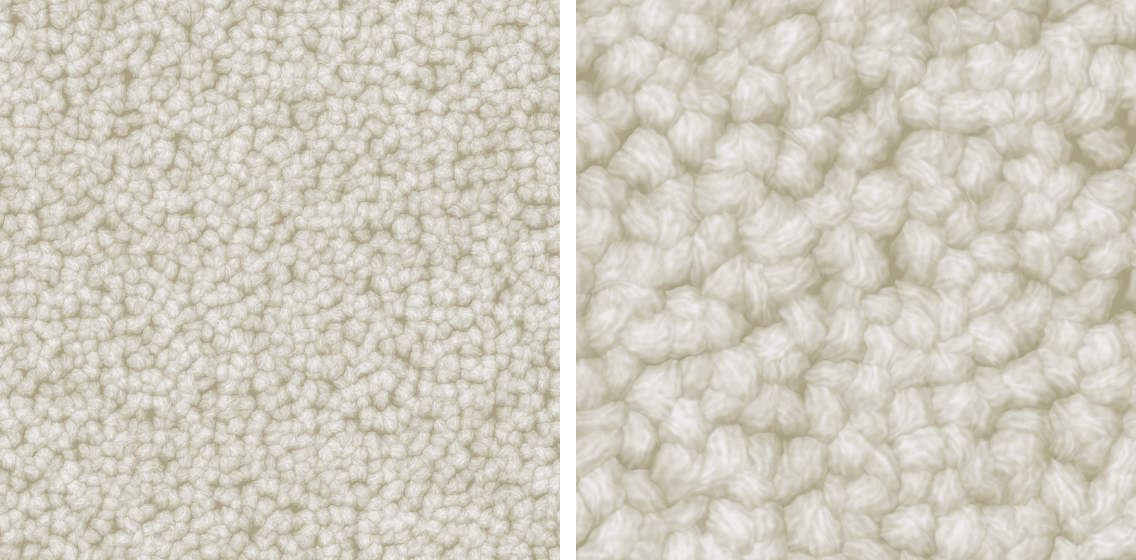
Left, the full canvas; right, a detail of the centre.
A three.js fragment shader for this texture:

```glsl
// Cream wool carpet of small, fuzzy, densely packed tufts.
varying vec2 vUv;

vec2 hash2(vec2 p) {
  vec3 q = fract(p.xyx * vec3(0.1031, 0.1030, 0.0973));
  q += dot(q, q.yzx + 33.33);
  return fract((q.xx + q.yz) * q.zy);
}

float gradientAt(vec2 cell, vec2 offset) {
  float angle = 6.2832 * hash2(cell + 71.0).x;
  return dot(vec2(cos(angle), sin(angle)), offset);
}

// Gradient noise, roughly -0.7 to 0.7.
float noise(vec2 p) {
  vec2 i = floor(p);
  vec2 f = p - i;
  vec2 u = f * f * f * (f * (f * 6.0 - 15.0) + 10.0);
  vec2 e = vec2(1.0, 0.0);
  float low = mix(gradientAt(i, f), gradientAt(i + e, f - e), u.x);
  float high = mix(gradientAt(i + e.yx, f - e.yx), gradientAt(i + 1.0, f - 1.0), u.x);
  return mix(low, high, u.y);
}

mat2 rotation(float a) {
  return mat2(cos(a), sin(a), -sin(a), cos(a));
}

// Tuft domes merged by a soft maximum: x = height, y = side light, z = fibre, w = crevice.
vec4 tufts(vec2 p) {
  vec2 home = floor(p);
  float total = 0.0;
  float strongest = 0.0;
  vec2 shade = vec2(0.0);
  for (int y = -1; y <= 1; y++) {
    for (int x = -1; x <= 1; x++) {
      vec2 cell = home + vec2(float(x), float(y));
      vec2 seed = hash2(cell + 13.0);
      vec2 offset = p - cell - 0.08 - 0.84 * hash2(cell + 157.0);

      // Each tuft leans its own way, with strands running along it.
      vec2 local = rotation((seed.x - 0.5) * 2.6) * offset;
      vec2 q = local / vec2(0.48 + 0.12 * seed.y, 0.66 + 0.12 * seed.x);
      float bend = 0.5 * local.y * local.y;
      float fibre = noise(vec2(local.x + bend, local.y) * vec2(6.0, 2.3) + seed * 90.0);

      float height = 1.0 + 0.6 * seed.y - dot(q, q) + 0.22 * fibre;
      float weight = exp(9.0 * height);
      total += weight;
      strongest = max(strongest, weight);
      shade += weight * vec2(dot(offset, vec2(-0.5, 0.85)), fibre);
    }
  }
  return vec4(log(total) / 9.0, shade / total, 1.0 - strongest / total);
}

void main() {
  vec2 p = vUv * 44.0 + 20.0;

  // Irregular outlines: a broad drift and a small ragged warp.
  vec2 warped = p;
  warped += 0.30 * vec2(noise(p * 0.8), noise(p * 0.8 + 40.0));
  warped += 0.13 * vec2(noise(p * 2.6 + 9.0), noise(p * 2.6 + 63.0));
  vec4 tuft = tufts(warped);

  // Stray hairs and fine lint over the pile.
  vec2 curl = p + 0.5 * vec2(noise(p * 1.3 + 17.0), noise(p * 1.3 + 83.0));
  float hair = 1.0 - smoothstep(0.0, 0.16, abs(noise(curl * 2.2)));
  float lint = noise(p * 5.3 + 31.0);

  // Clumps, slightly upright, and slow changes over the whole pile.
  float clump = noise(p * vec2(0.42, 0.28)) + 0.6 * noise(p * 0.09 + 5.0);

  float tone = 0.62 + 0.38 * (tuft.x - 0.92);
  tone += 0.30 * tuft.y + 0.24 * tuft.z - 0.20 * tuft.w;
  tone += 0.06 * hair + 0.14 * lint + 0.13 * clump;

  vec3 shadow = vec3(0.67, 0.635, 0.52);
  vec3 wool = vec3(0.93, 0.925, 0.92);
  gl_FragColor = vec4(mix(shadow, wool, clamp(tone, 0.0, 1.0)), 1.0);
}
```
